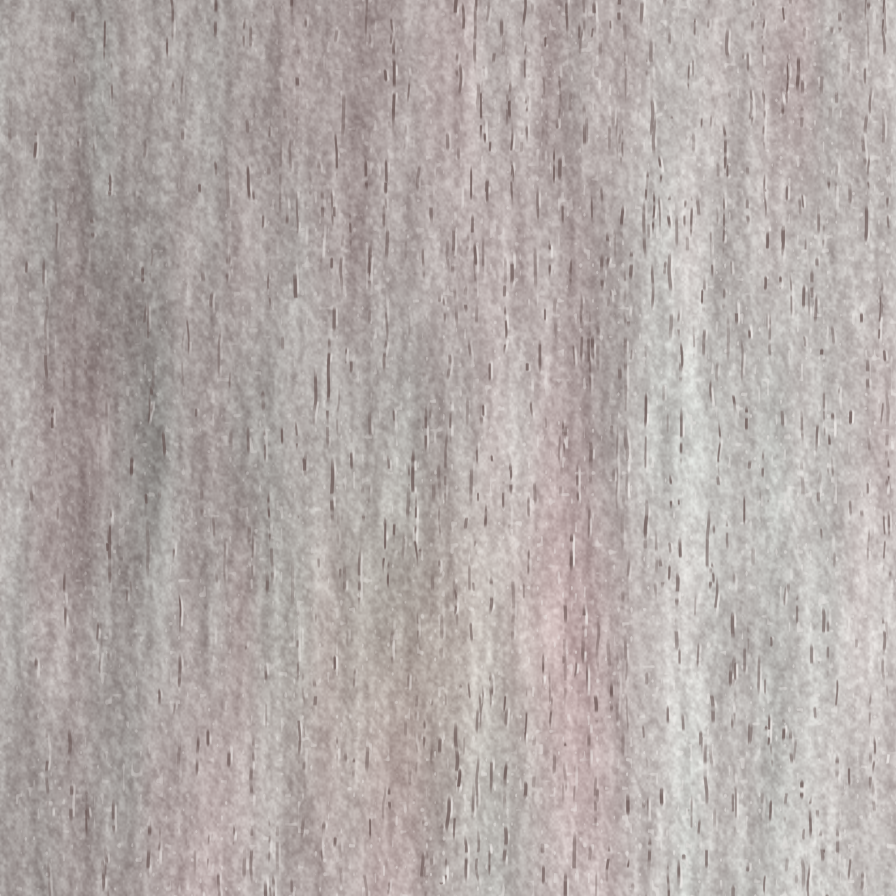
Write a Shadertoy shader that draws this texture.

```glsl
// Pale weathered wood with vertical grain, dark broken pores and small glints.

const vec3 SHADE = vec3(0.56, 0.512, 0.508);
const vec3 LIGHT = vec3(0.86, 0.842, 0.832);
const vec3 PORE = vec3(0.37, 0.29, 0.28);
const vec3 GLINT = vec3(0.93, 0.915, 0.905);
const vec3 ROSE = vec3(0.030, -0.022, -0.012);

float hash(vec2 p) {
    vec3 q = fract(vec3(p.xyx) * 0.1031);
    q += dot(q, q.yzx + 33.33);
    return fract((q.x + q.y) * q.z);
}

// Value noise from 0 to 1
float noise(vec2 p) {
    vec2 i = floor(p), f = fract(p);
    f = f * f * (3.0 - 2.0 * f);
    float low = mix(hash(i), hash(i + vec2(1, 0)), f.x);
    float high = mix(hash(i + vec2(0, 1)), hash(i + vec2(1, 1)), f.x);
    return mix(low, high, f.y);
}

// Noise centred on zero, with its own frequency on each axis
float grain(vec2 p, vec2 frequency, float seed) {
    return noise(p * frequency + seed * 17.3) - 0.5;
}

// Soft vertical band around a centre
float band(vec2 p, vec2 centre, vec2 size) {
    vec2 d = (p - centre) / size;
    return exp(-dot(d, d));
}

// One layer of pores: x is the dark slit, y the lit edge beside it
vec2 pores(vec2 p, vec2 cells, float seed, float density, float pixel) {
    float wobble = 0.0035 * grain(p, vec2(12.0, 42.0), seed);
    vec2 q = (p + vec2(wobble, 0.0)) * cells;
    float column = floor(q.x);
    q.y += 9.0 * hash(vec2(column, seed));
    vec2 id = vec2(column, floor(q.y)) + seed * 31.0;
    float present = step(hash(id + 5.0), density);
    float middle = mix(0.25, 0.75, hash(id + 11.0));
    float reach = mix(0.12, 0.48, hash(id + 23.0));
    float along = abs(fract(q.y) - 0.5) / reach;
    float taper = 1.0 - smoothstep(0.5, 1.0, along);
    float across = (fract(q.x) - middle) / cells.x;
    float width = mix(0.0007, 0.0017, hash(id + 37.0)) * (0.5 + 0.5 * taper);
    float slit = 1.0 - smoothstep(width - 0.5 * pixel, width + pixel, abs(across));
    float rim = 1.0 - smoothstep(0.0006, 0.0012 + pixel, abs(across - width - 0.0012));
    float ragged = smoothstep(0.2, 0.6, noise(vec2(column * 7.0, p.y * 110.0) + seed));
    float broken = smoothstep(0.5, 0.8, noise(vec2(column * 3.0, p.y * 75.0) + seed));
    float strength = present * taper * mix(0.35, 1.0, hash(id + 41.0));
    return strength * vec2(slit * ragged, rim * broken);
}

// Brightness of the wood: broad light, streaks, then fine surface grain
float woodTone(vec2 p) {
    float tone = 0.52 + 0.42 * (p.x - 0.5) - 0.20 * (p.y - 0.5);
    tone -= 0.16 * band(p, vec2(0.65, 0.45), vec2(0.045, 0.55));
    tone -= 0.14 * band(p, vec2(0.17, 0.55), vec2(0.07, 0.35));
    tone += 0.12 * band(p, vec2(0.73, 0.30), vec2(0.04, 0.40));
    tone += 0.36 * grain(p, vec2(14.0, 1.6), 1.0);
    tone += 0.30 * grain(p, vec2(38.0, 5.0), 2.0);
    tone += 0.30 * grain(p, vec2(110.0, 14.0), 3.0);
    tone += 0.22 * grain(p, vec2(190.0, 55.0), 4.0);
    vec2 slanted = vec2(p.x + 0.4 * p.y, p.y - 0.4 * p.x);
    tone += 0.34 * grain(slanted, vec2(230.0, 150.0), 5.0);
    tone += 0.20 * grain(p, vec2(420.0, 330.0), 6.0);
    return tone;
}

// Slow shift between rosy and cool grey wood
vec3 woodTint(vec2 p) {
    float rose = 1.0 * grain(p, vec2(9.0, 2.0), 7.0);
    rose += 0.5 * grain(p, vec2(32.0, 5.0), 8.0);
    rose += 0.9 * band(p, vec2(0.64, 0.30), vec2(0.05, 0.28));
    rose -= 0.6 * band(p, vec2(0.17, 0.40), vec2(0.06, 0.35));
    float warm = band(p, vec2(0.46, 0.26), vec2(0.15, 0.20));
    return ROSE * rose + vec3(0.018, 0.004, -0.012) * warm;
}

void mainImage(out vec4 fragColor, in vec2 fragCoord) {
    vec2 p = fragCoord / iResolution.y;
    float pixel = 1.0 / iResolution.y;

    vec3 color = mix(SHADE, LIGHT, clamp(woodTone(p), -0.25, 1.2)) + woodTint(p);

    // Pores grow denser toward the centre and right
    float density = mix(0.12, 0.40, smoothstep(0.10, 0.55, p.x));
    vec2 marks = vec2(0.0);
    for (int i = 0; i < 4; i++) {
        float layer = float(i);
        vec2 cells = vec2(31.0 + 7.0 * layer, 8.0 + 4.0 * layer);
        marks = max(marks, pores(p, cells, layer + 1.0, density, pixel));
    }

    // Scattered glints, strongest in the lower right
    float sheen = smoothstep(0.1, 1.3, p.x + 0.6 * (1.0 - p.y));
    float speck = smoothstep(0.80, 0.97, noise(p * vec2(210.0, 125.0) + 71.0));
    float glint = max(marks.y * mix(0.45, 0.9, sheen), speck * mix(0.2, 0.5, sheen));
    color = mix(color, GLINT, glint);
    color = mix(color, PORE, 0.72 * marks.x);

    fragColor = vec4(clamp(color, 0.0, 1.0), 1.0);
}
```
